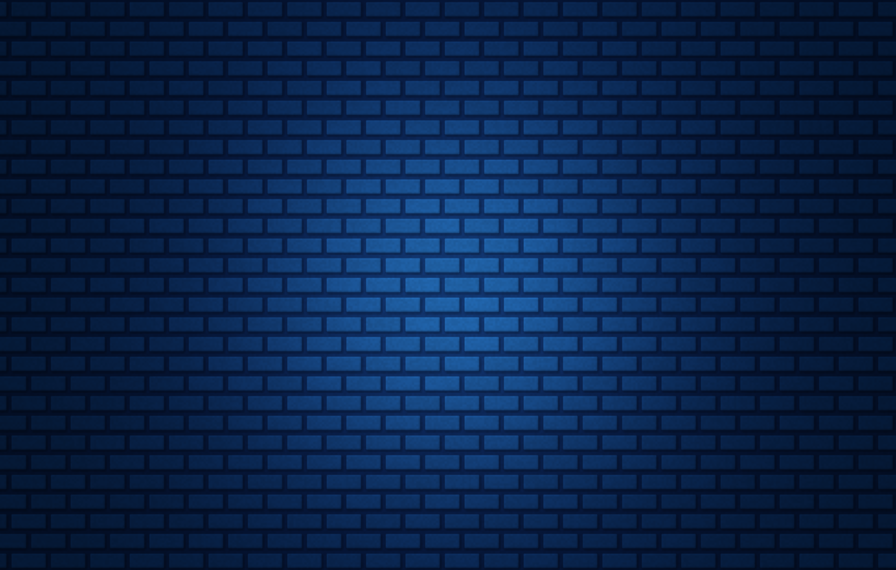
Reproduce this pattern procedurally as a Shadertoy shader.

```glsl
// A dark blue brick wall lit by a soft round spotlight near the middle.
// Running-bond bricks come from a repeated rounded box with bevel and shadow;
// gaussian falloffs set the light, and sine-hash noise adds grain.

const float ROWS = 28.94;                    // brick rows per canvas height
const float BOND_SHIFT = 0.71;               // sideways start of the bond
const vec2 BRICK_HALF = vec2(0.87, 0.36);    // half size in row heights

const vec3 EDGE_BLUE = vec3(0.016, 0.088, 0.190);
const vec3 MID_BLUE  = vec3(0.050, 0.180, 0.395);
const vec3 CORE_BLUE = vec3(0.125, 0.385, 0.655);
const vec3 MORTAR_TINT = vec3(0.52, 0.54, 0.66);

float hash(vec2 p) {
    return fract(sin(dot(p, vec2(127.1, 311.7))) * 43758.5453);
}

float valueNoise(vec2 p) {
    vec2 i = floor(p), f = fract(p);
    f = f * f * (3.0 - 2.0 * f);
    float low = mix(hash(i), hash(i + vec2(1.0, 0.0)), f.x);
    float high = mix(hash(i + vec2(0.0, 1.0)), hash(i + 1.0), f.x);
    return mix(low, high, f.y);
}

float roundedBox(vec2 p, vec2 halfSize, float radius) {
    vec2 d = abs(p) - halfSize + radius;
    return length(max(d, 0.0)) + min(max(d.x, d.y), 0.0) - radius;
}

float gaussian(vec2 p, vec2 spread) {
    vec2 q = p / spread;
    return exp(-dot(q, q));
}

// Position inside one brick cell (xy) and the cell's index (zw)
vec4 brickCell(vec2 p) {
    vec2 q = p * ROWS;
    float row = floor(q.y + 0.5);
    q.x -= BOND_SHIFT + mod(row, 2.0);
    float column = floor(q.x * 0.5 + 0.5);
    return vec4(q.x - 2.0 * column, q.y - row, column, row);
}

// Deep blue at the rim, rising to a bright core
vec3 wallLight(vec2 p) {
    vec3 light = mix(EDGE_BLUE, MID_BLUE, gaussian(p, vec2(0.52, 0.60)));
    return mix(light, CORE_BLUE, gaussian(p - vec2(0.015, 0.005), vec2(0.30)));
}

// Positive on upper left rims, negative on lower right rims
float bevel(vec2 local, float dist) {
    float rim = smoothstep(-0.16, -0.02, dist);
    vec2 rimSide = smoothstep(BRICK_HALF - 0.16, BRICK_HALF, abs(local));
    float facing = dot(rimSide * sign(local), vec2(-0.6, 1.0));
    return rim * clamp(facing, -1.0, 1.0);
}

void mainImage(out vec4 fragColor, in vec2 fragCoord) {
    vec2 p = (fragCoord - 0.5 * iResolution.xy) / iResolution.y;
    float soft = max(ROWS / iResolution.y, 0.05);

    vec4 cell = brickCell(p);
    vec2 local = cell.xy;
    float dist = roundedBox(local, BRICK_HALF, 0.06);
    float brickMask = 1.0 - smoothstep(-soft, soft, dist);

    // Mortar with a shadow cast down and to the right
    vec3 light = wallLight(p);
    float shadowDist = roundedBox(local - vec2(0.05, -0.08), BRICK_HALF, 0.1);
    float shadow = 1.0 - smoothstep(-0.05, 0.15, shadowDist);
    vec3 mortar = light * MORTAR_TINT * (1.0 - 0.22 * shadow);

    // Brick face with its own tone and a lit rim
    float tone = 0.97 + 0.06 * hash(cell.zw);
    vec3 brick = light * tone * (1.0 + 0.13 * bevel(local, dist));

    // Fine grain over the whole wall
    float grain = valueNoise(p * 260.0) - 0.5;
    vec3 color = mix(mortar, brick, brickMask) * (1.0 + 0.09 * grain);
    fragColor = vec4(clamp(color, 0.0, 1.0), 1.0);
}
```
